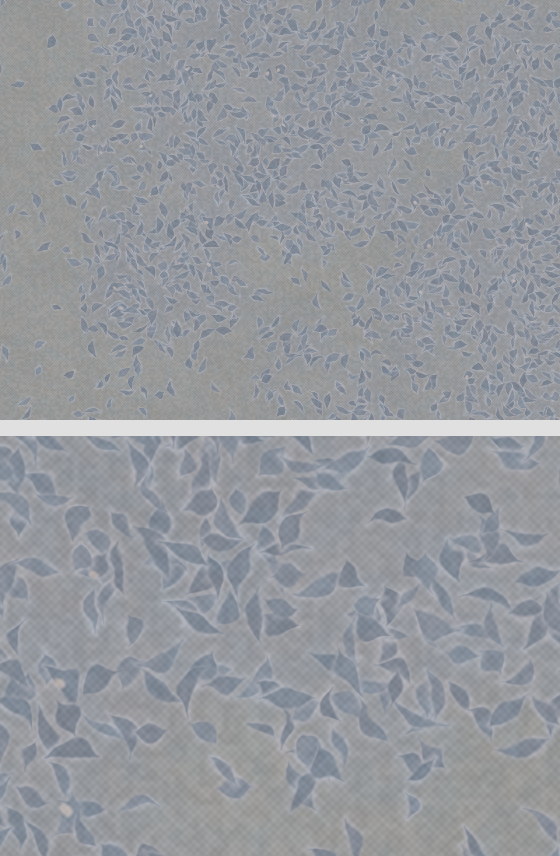
Top: the whole. Bottom: its middle third, enlarged.
Give the GLSL for this texture, as a Shadertoy shader.

```glsl
// Phase-contrast view of a cell culture: blue-grey spindle cells with pale halos
// on a grey ground. Jittered grids scatter bent, tapered shapes whose density
// follows slow noise; a fine woven mesh and soft grain lie over everything.

#define GRID 0.036
#define LAYERS 3
#define COVERAGE 0.66
#define HALF_LENGTH 0.0175
#define HALF_WIDTH 0.0068
#define HALO_WIDTH 0.0036
#define EDGE_SOFTNESS 0.0016
#define WARP 0.006
#define MESH_COUNT 150.0
#define MESH_STRENGTH 0.018
#define GRAIN_STRENGTH 0.055

const float PI = 3.14159;
const vec3 GROUND_GREY = vec3(0.594, 0.598, 0.594);
const vec3 GROUND_BLUE = vec3(0.580, 0.592, 0.615);
const vec3 CELL_BLUE = vec3(0.495, 0.530, 0.580);
const vec3 HALO_LILAC = vec3(0.680, 0.685, 0.715);
const vec3 BEAD_WARM = vec3(0.780, 0.730, 0.710);

float hash(vec2 p) {
    return fract(sin(dot(p, vec2(127.1, 311.7))) * 43758.5453);
}

float noise(vec2 p) {
    vec2 i = floor(p), f = fract(p);
    f = f * f * (3.0 - 2.0 * f);
    return mix(mix(hash(i), hash(i + vec2(1, 0)), f.x),
               mix(hash(i + vec2(0, 1)), hash(i + vec2(1, 1)), f.x), f.y);
}

// Slow variation between crowded and bare regions
float crowding(vec2 p) {
    float n = 0.6 * noise(p * 4.0 + 3.7) + 0.4 * noise(p * 9.0 + 21.3);
    return smoothstep(0.22, 0.66, n);
}

// Signed distance to a bent spindle with thin tails; skew fattens one end
float spindle(vec2 q, float halfLength, float halfWidth, float bend, float skew) {
    float t = clamp(q.x / halfLength, -1.0, 1.0);
    q.y += bend * halfLength * (t * t - 0.3);
    float taper = 1.0 - t * t;
    float profile = halfWidth * taper * sqrt(taper) * (1.0 + skew * t);
    vec2 d = vec2(abs(q.x) - halfLength, abs(q.y) - profile);
    return length(max(d, 0.0)) + min(max(d.x, d.y), 0.0);
}

// Draws the cells of one jittered grid over the given colour
vec3 drawCells(vec3 color, vec2 p, vec2 seed, float haloGain) {
    vec2 home = floor(p / GRID);
    for (int j = -1; j <= 1; j++)
    for (int i = -1; i <= 1; i++) {
        vec2 id = home + vec2(i, j);
        vec2 key = id + seed;
        vec2 center = (id + vec2(hash(key), hash(key + 17.3))) * GRID;
        if (hash(key + 31.7) > COVERAGE * (0.07 + 0.93 * crowding(center))) continue;

        // Neighbours share a loose direction
        float angle = 2.0 * PI * noise(center * 5.0 + 8.0)
                    + 2.2 * (hash(key + 43.1) - 0.5);
        float c = cos(angle), s = sin(angle);
        vec2 q = mat2(c, -s, s, c) * (p - center);
        float size = hash(key + 59.9);
        float d = spindle(q, HALF_LENGTH * mix(0.65, 1.3, size),
                          HALF_WIDTH * mix(0.6, 1.35, hash(key + 71.3)),
                          hash(key + 83.7) - 0.5, 1.4 * (hash(key + 97.1) - 0.5));

        // Halo first, then the body over it
        float outside = max(d, 0.0) / HALO_WIDTH;
        color = mix(color, HALO_LILAC, haloGain * exp(-outside * outside));
        float body = 1.0 - smoothstep(-EDGE_SOFTNESS, EDGE_SOFTNESS, d);
        vec3 bodyColor = CELL_BLUE + 0.05 * (hash(key + 113.0) - 0.5);
        color = mix(color, bodyColor, 0.92 * body);

        // A few cells carry a bright warm bead
        float bead = step(0.95, hash(key + 131.0));
        float r = length(q - vec2(0.004, 0.003));
        color = mix(color, BEAD_WARM, 0.8 * bead * (1.0 - smoothstep(0.002, 0.006, r)));
    }
    return color;
}

void mainImage(out vec4 fragColor, in vec2 fragCoord) {
    vec2 p = fragCoord / iResolution.y;

    // Ground, bluer where cells crowd
    vec3 color = mix(GROUND_GREY, GROUND_BLUE, 0.85 * crowding(p));
    color += 0.02 * (noise(p * 14.0) - 0.5);

    // Ragged outlines and uneven halos
    vec2 warp = vec2(noise(p * 75.0), noise(p * 75.0 + 40.0)) - 0.5;
    vec2 warped = p + WARP * warp;
    float haloGain = mix(0.2, 1.0, noise(p * 85.0 + 11.0));
    for (int k = 0; k < LAYERS; k++) {
        vec2 shift = GRID * vec2(0.37, 0.61) * float(k);
        color = drawCells(color, warped + shift, vec2(53.0, 29.0) * float(k), haloGain);
    }

    // Woven mesh and soft grain
    vec2 weave = sin(2.0 * PI * MESH_COUNT * p);
    color += MESH_STRENGTH * weave.x * weave.y;
    color += GRAIN_STRENGTH * (noise(p * 210.0 + 5.0) - 0.5);
    color += 0.02 * vec3(1.0, 0.0, -0.6) * (noise(p * 60.0 + 77.0) - 0.5);

    fragColor = vec4(color, 1.0);
}
```
